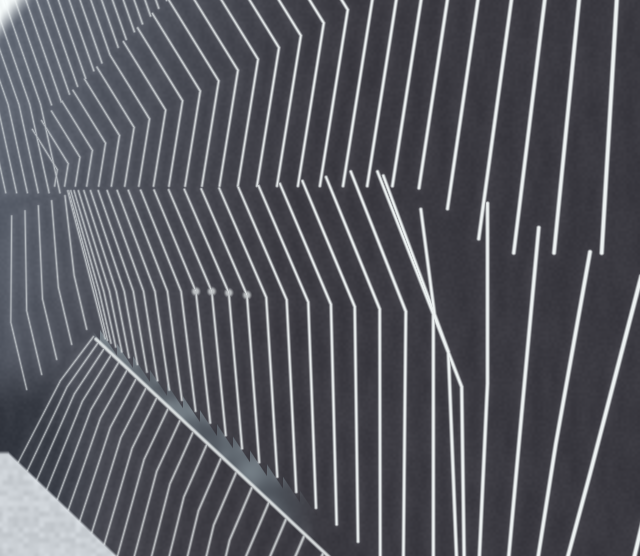
Reproduce this pattern procedurally as a Shadertoy shader.

```glsl
const vec2 CANVAS = vec2(7.68, 6.64);
const vec3 STEEL = vec3(0.225, 0.222, 0.25);
const vec3 HAZE = vec3(0.36, 0.39, 0.44);
const vec3 SHADOW = vec3(0.2, 0.215, 0.25);
const vec3 SHEEN = vec3(0.46, 0.5, 0.53);
const vec3 RIM = vec3(0.93, 0.95, 0.95);
const vec3 GROUND = vec3(0.79, 0.81, 0.83);

float hash(vec2 c) {
    return fract(sin(dot(c, vec2(41.3, 289.1))) * 4375.5);
}

float noise(vec2 p) {
    vec2 c = floor(p), f = fract(p);
    f *= f * (3.0 - 2.0 * f);
    return mix(mix(hash(c), hash(c + vec2(1, 0)), f.x),
               mix(hash(c + vec2(0, 1)), hash(c + vec2(1, 1)), f.x), f.y);
}

// Point given by its distance from the left and from the top
vec2 at(float x, float drop) {
    return vec2(x, CANVAS.y - drop);
}

float segment(vec2 p, vec2 a, vec2 b) {
    vec2 d = b - a;
    return length(p - a - d * clamp(dot(p - a, d) / max(dot(d, d), 1e-5), 0.0, 1.0));
}

float bent(vec2 p, vec2 a, vec2 knee, vec2 b) {
    return min(segment(p, a, knee), segment(p, knee, b));
}

// Upper fins: lean right to a knee, then fall back to the middle ridge
float upperFins(vec2 p) {
    float d = 9.0;
    for (int n = 0; n < 27; n++) {
        float i = float(n), far = max(i - 8.0, 0.0);
        float x = 7.22 - 0.26 * i - 1.1 * (1.0 - exp(-i / 3.0)) + 0.004 * far * far;
        float drop = 2.22 + 0.8 * smoothstep(4.9, 6.1, x);
        float lean = 0.16 - 0.1 * exp(-i / 2.0);
        float kneeDrop = 0.05 + (3.95 - x) * 0.6;
        float kneeX = x + lean * (drop - kneeDrop);
        float rise = max((kneeDrop - 1.25 + (kneeX - 0.7) * 0.96) / 1.595, 0.0);
        d = min(d, bent(p, at(kneeX - 0.62 * rise, kneeDrop - rise), at(kneeX, kneeDrop), at(x, drop)));
    }
    return d;
}

// Thin far fins in the upper left corner
float farFins(vec2 p) {
    float d = 9.0;
    for (int n = 0; n < 21; n++) {
        float x = -0.6 + 0.13 * float(n);
        float fall = min((1.25 - (x - 0.7) * 0.96) / 1.336, 1.25);
        float endX = x + 0.35 * fall;
        float tail = endX < 0.55 ? 1.05 : 0.0;
        d = min(d, bent(p, at(x, 0.0), at(endX, fall), at(endX + 0.22 * tail, fall + tail)));
    }
    return d;
}

// Middle fins: x is the fin distance, y the distance to weld spots
vec2 middleFins(vec2 p) {
    vec2 d = vec2(9.0);
    for (int n = 0; n < 23; n++) {
        float i = float(n);
        float x = 4.87 - 0.32 * i + 0.0068 * i * i;
        float drop = max(3.72 - 0.028 * i, 3.48);
        float drift = -0.01 + 0.012 * i;
        float fall = max((3.95 - drop + (x - 1.15) * 0.8) / (1.0 - 0.8 * drift), 0.0);
        vec2 top = at(x - 0.66 + 0.016 * i, 2.28 - 0.23 * exp(-i / 3.0));
        vec2 knee = at(x, drop);
        d.x = min(d.x, bent(p, top, knee, at(x + drift * fall, drop + fall)));
        if (abs(i - 8.5) < 2.0) d.y = min(d.y, length(p - knee));
    }
    return d;
}

// Broad fins on the right and the pinched pair beside them
float rightFins(vec2 p) {
    float d = segment(p, at(7.72, 6.2), at(7.6, 6.7));
    for (int n = 0; n < 4; n++) {
        float k = float(n);
        d = min(d, bent(p, at(5.85 + 0.615 * k, 2.43 + 0.29 * k),
                        at(5.85 + 0.41 * k, 4.58 + 0.36 * k), at(5.75 + 0.35 * k, 6.7)));
    }
    d = min(d, bent(p, at(4.53, 2.05), at(5.2, 3.75), at(5.2, 6.7)));
    d = min(d, bent(p, at(4.6, 2.1), at(5.38, 4.2), at(5.48, 6.7)));
    return min(d, min(bent(p, at(5.05, 2.5), at(5.22, 3.8), at(5.54, 4.62)),
                      segment(p, at(5.54, 4.62), at(5.57, 6.7))));
}

float leftFins(vec2 p) {
    float d = 9.0;
    for (int n = 0; n < 5; n++) {
        float k = float(n);
        d = min(d, bent(p, at(0.14 + 0.16 * k, 2.58 - 0.06 * k),
                        at(0.13 + 0.19 * k, 3.85 - 0.14 * k), at(0.32 + 0.18 * k, 4.65 - 0.18 * k)));
    }
    return d;
}

// Low fins fanning from the diagonal rail to the ground
float lowFins(vec2 p) {
    float d = 9.0;
    for (int n = 0; n < 20; n++) {
        float i = float(n);
        float x = 1.12 + 0.06 * i + 0.0045 * i * i, footX = 0.22 + 0.105 * i + 0.003 * i * i;
        vec2 top = at(x, 4.05 + (x - 1.15) * 0.93), foot = at(footX, 5.5 + 0.95 * (footX - 0.2));
        d = min(d, bent(p, top, mix(top, foot, 0.35) - vec2(0.08, 0.0), foot));
    }
    return d;
}

void mainImage(out vec4 fragColor, in vec2 fragCoord) {
    vec2 p = fragCoord / iResolution.xy * CANVAS;
    float drop = CANVAS.y - p.y, soft = 0.008 + 0.75 * CANVAS.y / iResolution.y;

    // Hazy steel, darker toward the right and in the lower left recess
    vec3 color = mix(HAZE, STEEL, smoothstep(-0.8, 4.8, p.x + 0.3 * drop));
    color = mix(color, SHADOW, smoothstep(4.2, 5.0, drop) * (1.0 - smoothstep(0.5, 1.3, p.x)));
    color += 0.025 * (noise(p * vec2(9.0, 3.0)) - 0.5) + 0.02 * (noise(p * 30.0) - 0.5);

    // Reflective strip with a serrated upper edge
    float rail = 4.05 + (p.x - 1.15) * 0.93;
    float comb = 3.9 + (p.x - 1.15) * 0.8 + 0.14 * fract(p.x * 5.0);
    float strip = smoothstep(-soft, soft, drop - comb) * smoothstep(-soft, soft, rail - drop);
    strip *= smoothstep(1.1, 1.2, p.x) * (1.0 - smoothstep(3.1, 3.9, p.x));
    color = mix(color, mix(SHADOW, SHEEN, 0.4 + 0.6 * noise(p * 4.0)), strip);

    // Pale ground and light in the corner
    float ground = smoothstep(-0.03, 0.03, drop - 5.5 - 0.95 * max(p.x - 0.2, -0.1));
    color = mix(color, GROUND + 0.08 * (noise(p * 16.0) - 0.5), ground * step(p.x, 1.45));
    color = mix(color, RIM, 1.0 - smoothstep(0.1, 0.45, p.x + 0.8 * drop));

    // Lit rims and their faint glow
    vec2 middle = middleFins(p);
    float bright = min(min(upperFins(p), middle.x), rightFins(p));
    float faint = min(min(farFins(p), leftFins(p)), lowFins(p));
    float width = 0.006 + 0.0026 * p.x;
    float line = 1.0 - smoothstep(width - soft, width + soft, bright);
    float thin = 0.75 * (1.0 - smoothstep(width - soft, width + soft, faint));
    float edge = 1.0 - smoothstep(0.02 - soft, 0.02 + soft, segment(p, at(1.15, 4.05), at(4.0, 6.7)));
    float weld = 0.7 * (1.0 - smoothstep(0.02, 0.07, middle.y));
    color += 0.07 * exp(-min(bright, faint) * 22.0);
    line *= mix(0.72, 1.0, smoothstep(0.5, 4.0, p.x));
    color = mix(color, RIM, max(max(line, thin), max(edge * 0.85, weld)));
    fragColor = vec4(clamp(color, 0.0, 1.0), 1.0);
}
```
